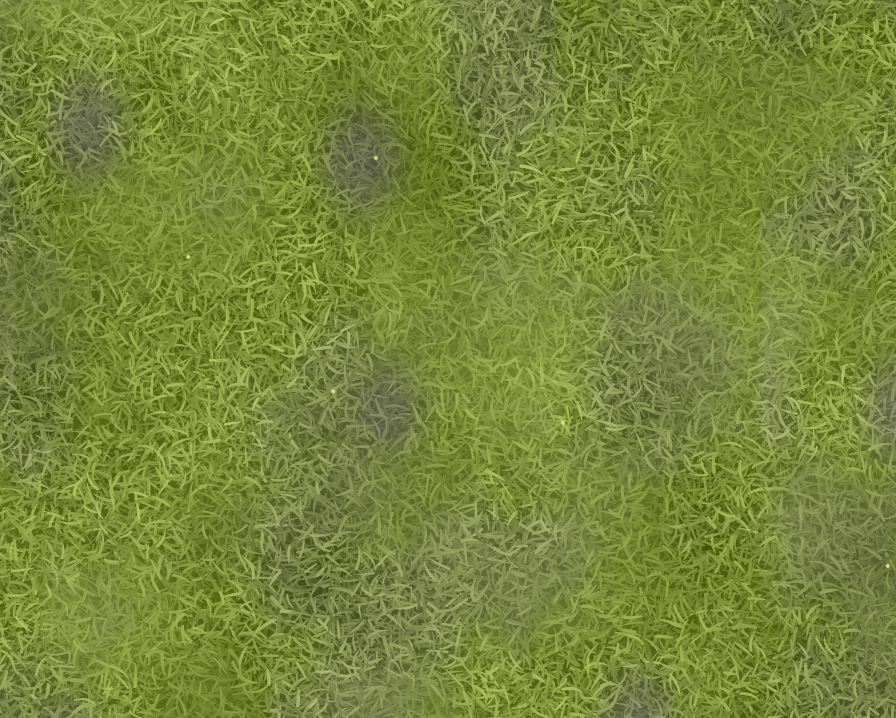
A Shadertoy shader for this texture:

```glsl
// Draws a matted lawn of fine crossing grass blades with soft worn grey patches.

vec4 hash(vec2 p) {
    vec4 q = fract(p.xyxy * vec4(.1031, .1030, .0973, .1099));
    q += dot(q, q.wzxy + 33.33);
    return fract((q.xxyz + q.yzzw) * q.zywx);
}

float noise(vec2 p) {
    vec2 i = floor(p), f = fract(p);
    f = f * f * (3. - 2. * f);
    return mix(mix(hash(i).x, hash(i + vec2(1, 0)).x, f.x),
               mix(hash(i + vec2(0, 1)).x, hash(i + vec2(1, 1)).x, f.x), f.y);
}

float fbm(vec2 p) {
    float sum = 0., amp = .53;
    for (int i = 0; i < 4; i++) {
        sum += amp * noise(p);
        p = mat2(.8, .6, -.6, .8) * p * 2.1 + 17.3;
        amp *= .5;
    }
    return sum;
}

mat2 rotate(float a) {
    float c = cos(a), s = sin(a);
    return mat2(c, s, -s, c);
}

// Paints one sheet of curved, tapered blades over the shade below
float paintBlades(float shade, vec2 p, float cells, float height, float seed, float pixel) {
    p = rotate(seed * 1.3) * p * cells + seed * 37.;
    float soft = .7 * pixel * cells;
    vec2 cell = floor(p);
    for (int y = -1; y <= 1; y++)
    for (int x = -1; x <= 1; x++) {
        vec2 id = cell + vec2(x, y);
        vec4 h = hash(id + 100.);
        vec4 k = hash(id + 431.);
        vec2 q = rotate(h.z * 6.2832) * (p - id - .1 - .8 * h.xy);
        float halfLength = mix(.55, 1., h.w);
        q.y -= (k.x - .5) * .6 * q.x * q.x;
        float along = clamp(q.x / halfLength, -1., 1.);
        float d = length(vec2(q.x - along * halfLength, q.y));
        float width = mix(.08, .15, k.y) * (1. - .6 * max(along, 0.));
        float tone = mix(.28, .66, height) + .5 * (k.z - .5);
        shade = mix(shade, tone, 1. - smoothstep(-soft, soft, d - width));
    }
    return shade;
}

// Oval bare spots, at most one per cell of a loose grid
float wornSpots(vec2 p) {
    p = p / .41 + vec2(.35, 6.6);
    vec2 id = floor(p);
    vec4 h = hash(id + 53.);
    vec2 q = (fract(p) - mix(vec2(.32), vec2(.68), h.xy)) / vec2(.11, .15);
    return step(.2, h.z) * exp(-pow(dot(q, q), 1.3) * .6)
         * smoothstep(3., 2., length(q));
}

// Overlapping turf panels: a sharp left edge that fades to the right
float turfSeams(vec2 p) {
    p = p / vec2(.52, .46) + vec2(.2, .18);
    float row = floor(p.y);
    p.x += hash(vec2(row, 9.)).x;
    vec2 f = fract(p);
    float ends = smoothstep(0., .01, f.y) * smoothstep(1., .75, f.y);
    return (hash(vec2(floor(p.x), row) + 71.).y - .5) * ends
         * smoothstep(0., .008, f.x) * exp(-5. * f.x);
}

// Tiny pale flower heads
float flowers(vec2 p, float pixel) {
    p = p / .3 + 4.;
    vec4 h = hash(floor(p) + 211.);
    float d = length(fract(p) - mix(vec2(.1), vec2(.9), h.xy)) * .3;
    return step(.55, h.z) * (1. - smoothstep(.0028 - pixel, .0028 + pixel, d));
}

void mainImage(out vec4 fragColor, in vec2 fragCoord) {
    float pixel = 1. / iResolution.y;
    vec2 p = fragCoord * pixel;

    // Blade sheets, darker below and brighter on top
    float shade = .1;
    for (int i = 0; i < 5; i++) {
        float layer = float(i);
        shade = paintBlades(shade, p, 82. - 5. * layer, layer / 4., layer + 1., pixel);
    }

    // Broad variation of wear, light and crispness
    float spots = wornSpots(p);
    float seams = turfSeams(p);
    float wear = .7 * smoothstep(.4, .76, fbm(p * 4.2 + 3.) + .35 * seams);
    wear = clamp(max(wear, spots), 0., 1.);
    float light = fbm(p * vec2(6.5, 5.) + 41.) - .5;
    float crisp = mix(.65, 1.15, smoothstep(.25, .7, noise(p * 7. + 23.)));
    shade = mix(.49, shade, max(crisp, wear));
    shade += .42 * light + .22 * seams - .13 * spots;
    shade = clamp(shade, -.1, 1.15);

    // Green and worn colour ramps
    vec3 green = mix(vec3(.29, .35, .04), vec3(.69, .765, .38), shade);
    vec3 worn = mix(vec3(.30, .325, .19), vec3(.66, .69, .47), shade);
    vec3 color = mix(green, worn, wear);
    color = mix(color, vec3(.46, .45, .43), .3 * spots * (1. - shade));
    color = mix(color, vec3(.84, .87, .50), flowers(p, pixel));
    fragColor = vec4(color, 1.);
}
```
